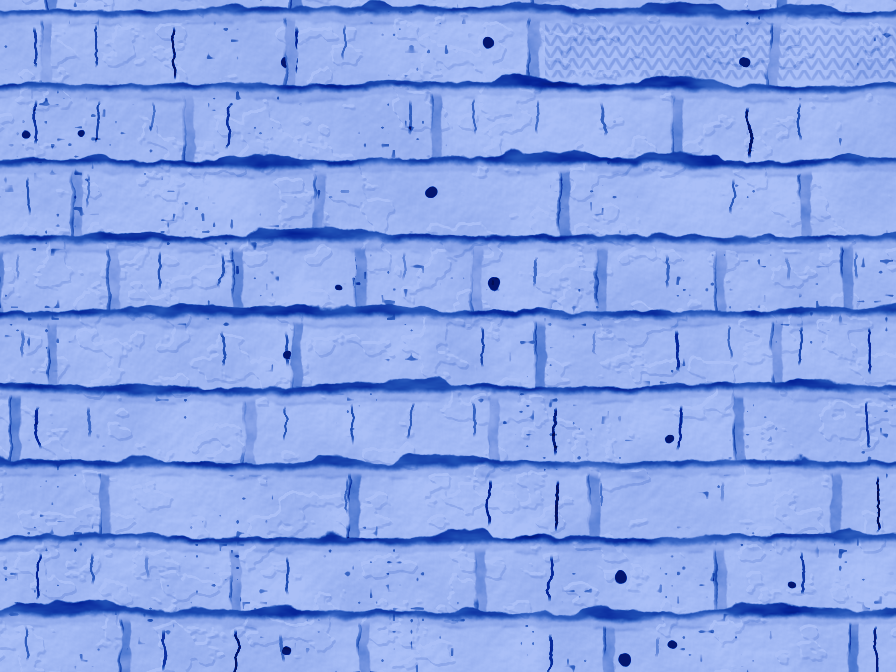
Write a Shadertoy shader that draws this texture.

```glsl
#define ROWS 8.92          // courses over the canvas height
#define TOP_OFFSET 0.155   // part of a course cut off at the top
#define BRICK_LENGTH 3.22  // in course heights
#define HALF_ROW 3.0       // course laid in half bricks
#define STAMP_START 7.23   // first stamped brick of the top course
#define JOINT_HALF 0.07
#define SHADOW_DEPTH 0.09
#define CRACK_CELL 0.85
#define CRACK_SHARE 0.5
#define HOLE_SHARE 0.16
#define RELIEF 0.32

const vec3 PAINT = vec3(0.665, 0.75, 0.97);
const vec3 SHADE = vec3(0.51, 0.62, 0.90);
const vec3 MORTAR = vec3(0.30, 0.47, 0.82);
const vec3 DEEP = vec3(0.12, 0.31, 0.71);
const vec3 GAP = vec3(0.02, 0.14, 0.60);
const vec3 PIT = vec3(0.01, 0.05, 0.33);

// Position of the first upright joint in each course
const float BOND[9] = float[9](0.65, 2.55, 1.04, 1.55, 0.70, 0.15, 1.42, 3.14, 1.63);

float hash(vec2 p) {
    return fract(sin(dot(p, vec2(127.1, 311.7))) * 43758.5453);
}

float noise(vec2 p) {
    vec2 i = floor(p), f = fract(p);
    f = f * f * (3.0 - 2.0 * f);
    return mix(mix(hash(i), hash(i + vec2(1, 0)), f.x),
               mix(hash(i + vec2(0, 1)), hash(i + vec2(1, 1)), f.x), f.y);
}

float fbm(vec2 p) {
    float sum = 0.0, amp = 0.5;
    for (int i = 0; i < 4; i++) {
        sum += amp * noise(p);
        p = p * 2.03 + 17.3;
        amp *= 0.5;
    }
    return sum / 0.9375;
}

// Paint surface: fine grain and thin flaked layers
float surfaceHeight(vec2 p) {
    float flakes = smoothstep(0.60, 0.64, fbm(p * vec2(2.6, 3.4)));
    return 0.45 * fbm(p * 9.0) + 0.45 * flakes;
}

// Darkness 0..1 to colour
vec3 ramp(float t) {
    t = clamp(t, 0.0, 1.25) * 4.0;
    vec3 c = mix(PAINT, SHADE, clamp(t, 0.0, 1.0));
    c = mix(c, MORTAR, clamp(t - 1.0, 0.0, 1.0));
    c = mix(c, DEEP, clamp(t - 2.0, 0.0, 1.0));
    c = mix(c, GAP, clamp(t - 3.0, 0.0, 1.0));
    return mix(c, PIT, clamp(t - 4.0, 0.0, 1.0));
}

// Cracks and drilled holes, one candidate of each per cell
float damage(vec2 q, float row, float v, float px) {
    vec2 cell = vec2(floor(q.x / CRACK_CELL), row);
    float x = (fract(q.x / CRACK_CELL) - 0.5) * CRACK_CELL;
    float r = hash(cell + 3.7), s = hash(cell + 8.1);

    float crackX = x - 0.4 * (r - 0.5) - 0.13 * (fbm(vec2(s * 90.0, v * 5.0)) - 0.5);
    float top = 0.15 + 0.3 * s * s, bottom = 0.55 + 0.4 * r;
    float taper = smoothstep(top, top + 0.1, v) * (1.0 - smoothstep(bottom - 0.1, bottom, v));
    float width = 0.008 + 0.02 * s * noise(q * 7.0);
    float crack = taper * (1.0 - smoothstep(width, width + px, abs(crackX)));
    crack *= step(s, CRACK_SHARE) * (0.35 + 0.9 * r);

    float pick = hash(cell + 21.3);
    vec2 d = vec2(x - 0.45 * (s - 0.5), v - 0.35 - 0.45 * r);
    float radius = 0.035 + 0.04 * s;
    float hole = step(pick, HOLE_SHARE) * (1.0 - smoothstep(radius, radius + 1.5 * px, length(d)));
    return max(crack, 1.15 * hole);
}

void mainImage(out vec4 fragColor, in vec2 fragCoord) {
    float px = ROWS / iResolution.y;
    vec2 q = vec2(fragCoord.x, iResolution.y - fragCoord.y) * px;
    q.y -= TOP_OFFSET;

    // Uneven courses and ragged edges
    vec2 laid = q + 0.13 * (vec2(fbm(q * 0.6), fbm(q * 0.6 + 40.0)) - 0.5);
    laid += 0.09 * (vec2(fbm(q * 5.0 + 9.0), fbm(q * 5.0 + 70.0)) - 0.5);
    float row = floor(laid.y), v = fract(laid.y);

    // Broad tone and relief lit from above
    vec2 toLight = vec2(-0.02, -0.035);
    float tone = 0.06 + 0.18 * (fbm(q * 1.3 + 5.0) - 0.5);
    tone += RELIEF * (surfaceHeight(q + toLight) - surfaceHeight(q));

    // Mortar slope above each brick
    tone += 0.09 * (1.0 - smoothstep(0.12, 0.17, v));
    tone += 0.16 * smoothstep(0.45, 0.7, noise(q * 4.0)) * exp(-pow((v - 0.16) / 0.025, 2.0));

    // Upright joints, darker along their left edge
    float len = row == HALF_ROW ? 0.5 * BRICK_LENGTH : BRICK_LENGTH;
    float x = (laid.x - BOND[int(clamp(row, 0.0, 8.0))]) / len;
    float jointId = hash(vec2(floor(x + 0.5), row));
    float u = (fract(x + 0.5) - 0.5) * len - 0.1 * (jointId - 0.5);
    float span = smoothstep(0.10, 0.18, v);
    float joint = span * (1.0 - smoothstep(JOINT_HALF - 0.015, JOINT_HALF + px, abs(u)));
    tone = mix(tone, 0.24 + 0.22 * jointId + 0.3 * (fbm(q * 6.0) - 0.5), joint);
    float lip = span * (1.0 - smoothstep(0.012, 0.015 + px, abs(u + JOINT_HALF)));
    tone += 0.45 * lip * smoothstep(0.3, 0.7, noise(q * 3.0 + 11.0));

    // Triangular stamp on the top course
    if (row == 0.0 && q.x > STAMP_START) {
        vec2 f = fract(q * vec2(5.2, 6.5));
        float edge = abs(abs(f.x - 0.5) * 2.0 - f.y);
        float field = smoothstep(0.16, 0.22, v) * (1.0 - smoothstep(0.85, 0.9, v));
        tone += 0.2 * field * (1.0 - joint) * (1.0 - smoothstep(0.1, 0.4, edge));
    }

    // Cracks, holes and small pits
    tone = max(tone, damage(q, row, v, px) * (1.0 - joint));
    tone += 0.55 * smoothstep(0.86, 0.95, noise(q * 13.0)) * smoothstep(0.55, 0.7, noise(q * 1.7 + 31.0));

    // Shadow under each course, chipped above and soft below
    float h = v < 0.5 ? v + 1.0 : v;
    float chip = smoothstep(0.6, 0.85, noise(q * vec2(1.6, 0.9) + 3.0));
    float edge = 0.965 - 0.04 * noise(q * vec2(5.0, 2.0)) - 0.09 * chip;
    float shadow = smoothstep(edge, edge + 0.015 + px, h);
    shadow *= 1.0 - smoothstep(0.985, 1.0 + SHADOW_DEPTH, h);
    float depth = 0.72 + 0.6 * (fbm(q * vec2(2.0, 5.0)) - 0.3);
    tone = mix(tone, depth, shadow);

    fragColor = vec4(ramp(tone), 1.0);
}
```
